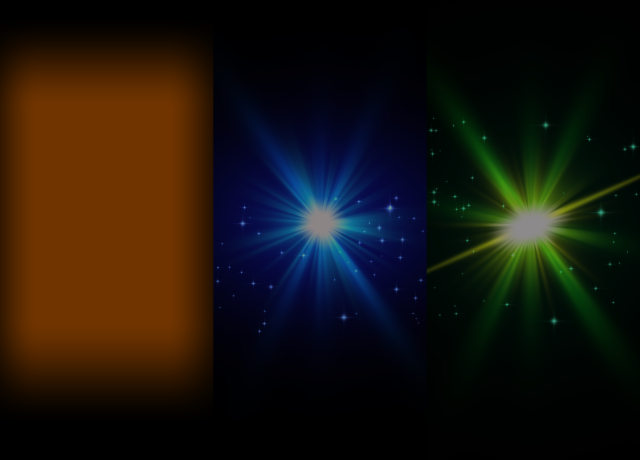
This background is drawn by a WebGL 1 fragment shader. Its source:

```glsl
precision highp float;
// Three dark panels: a soft amber box, a blue starburst and a green starburst with sparkles.
uniform vec2 u_resolution;

float hash(vec2 p) {
  vec3 q = fract(p.xyx * vec3(0.1031, 0.1030, 0.0973));
  q += dot(q, q.yzx + 33.33);
  return fract((q.x + q.y) * q.z);
}

// Smooth noise around the circle, wrapping after count cells
float angularNoise(float turn, float count, float seed) {
  float cell = floor(turn * count);
  float f = fract(turn * count);
  return mix(hash(vec2(mod(cell, count), seed)),
             hash(vec2(mod(cell + 1.0, count), seed)), f * f * (3.0 - 2.0 * f));
}

// Two-sided light beam through the origin
float beam(vec2 d, float degrees, float reach, float spread) {
  vec2 axis = vec2(cos(radians(degrees)), sin(radians(degrees)));
  float along = abs(dot(d, axis)) ;
  float across = dot(d, vec2(-axis.y, axis.x)) / (0.008 + spread * along);
  return exp(-across * across - along * along / (reach * reach));
}

float longBeams(vec2 d) {
  return beam(d, 123.5, 0.25, 0.07) + 0.55 * beam(d, 66.0, 0.24, 0.07)
       + 0.5 * beam(d, 90.0, 0.19, 0.07);
}

// Fine spokes of uneven brightness
float spokes(vec2 d, float seed) {
  float turn = atan(d.y, d.x) / 6.2831853 + 0.5;
  return 0.5 * angularNoise(turn, 24.0, seed) + 0.5 * angularNoise(turn, 90.0, seed + 5.0);
}

// Point of light with a four-way glint
float sparkle(vec2 d, float size) {
  vec2 a = abs(d) / size;
  return exp(-dot(a, a) * 6.0) + 0.6 * exp(-a.x * 9.0 - a.y * 1.3)
       + 0.6 * exp(-a.y * 9.0 - a.x * 1.3);
}

// Sparkles scattered over a band of the panel, sparse near its middle
float sparkles(vec2 p, float low, float high, float seed) {
  float light = 0.0;
  for (int i = 0; i < 46; i++) {
    vec2 id = vec2(float(i) + 1.0, seed);
    float side = hash(id) * 2.0 - 1.0;
    float x = 0.232 + 0.225 * sign(side) * sqrt(abs(side));
    float y = mix(low, high, hash(id + 17.3));
    float power = hash(id + 41.7);
    light += (0.3 + 0.6 * power) * sparkle(p - vec2(x, y), 0.004 + 0.005 * power * power);
  }
  return light;
}

vec3 amberPanel(vec2 p) {
  float box = smoothstep(-0.07, 0.085, p.x) * smoothstep(0.525, 0.36, p.x)
            * smoothstep(0.07, 0.31, p.y) * smoothstep(0.97, 0.76, p.y);
  return vec3(0.44, 0.205, 0.0) * box;
}

vec3 bluePanel(vec2 p) {
  vec2 d = p - vec2(0.234, 0.515);
  float r = length(d);
  float fine = spokes(d, 3.0);
  vec2 wide = d * vec2(0.8, 1.1);
  vec3 col = vec3(0.035, 0.04, 0.35) * exp(-20.0 * dot(wide, wide));
  // Beams, then the teal burst
  float beams = longBeams(d);
  col += vec3(0.0, 0.13, 0.27) * beams * (0.7 + 0.5 * fine);
  float reach = 0.055 + 0.075 * fine + 0.025 * min(beams, 1.0);
  float burst = exp(-r * r / (reach * reach));
  burst += 0.5 * beam(d, 172.0, 0.10, 0.12);
  col += vec3(0.02, 0.42, 0.27) * burst * (0.55 + 0.65 * fine);
  // Sparkles
  float stars = sparkles(p, 0.28, 0.57, 7.0);
  stars += sparkle(p - vec2(0.384, 0.547), 0.016) + sparkle(p - vec2(0.284, 0.31), 0.013)
         + sparkle(p - vec2(0.064, 0.514), 0.011);
  col += vec3(0.18, 0.28, 0.45) * stars;
  float core = smoothstep(0.065, 0.018, r * (1.2 - 0.4 * fine));
  return mix(min(col, 0.58), vec3(0.55, 0.52, 0.52), core);
}

vec3 greenPanel(vec2 p) {
  vec2 d = p - vec2(0.227, 0.511);
  float r = length(d);
  float fine = spokes(d, 11.0);
  vec3 col = vec3(0.0, 0.075, 0.045) * exp(-14.0 * r * r);
  // Beams, then the yellow inner burst
  float beams = longBeams(d) + 0.55 * beam(d, 168.0, 0.17, 0.10)
              + 0.3 * beam(d, 45.0, 0.12, 0.12);
  col += vec3(0.02, 0.37, 0.03) * beams * (0.75 + 0.4 * fine);
  float reach = 0.06 + 0.05 * fine + 0.04 * min(beams, 1.0);
  float burst = exp(-r * r / (reach * reach));
  col += vec3(0.42, 0.36, 0.0) * burst * (0.6 + 0.6 * fine);
  float streak = beam(d, 24.0, 0.27, -0.012) * (d.x > 0.0 ? 1.0 : 0.75);
  col += vec3(0.43, 0.42, 0.02) * streak;
  // Sparkles
  float stars = sparkles(p, 0.29, 0.75, 23.0);
  stars += sparkle(p - vec2(0.259, 0.728), 0.013) + sparkle(p - vec2(0.379, 0.538), 0.016)
         + sparkle(p - vec2(0.277, 0.302), 0.014) + sparkle(p - vec2(0.449, 0.681), 0.012);
  col += vec3(0.12, 0.38, 0.3) * stars;
  // Tilted oval core
  vec2 c = mat2(0.97, -0.24, 0.24, 0.97) * (p - vec2(0.225, 0.508));
  float core = smoothstep(0.075, 0.022, length(c * vec2(0.75, 1.3)) * (1.2 - 0.4 * fine));
  return mix(min(col, 0.55), vec3(0.55, 0.54, 0.54), core);
}

void main() {
  vec2 p = gl_FragCoord.xy / u_resolution * vec2(1.3913, 1.0);
  float panel = 1.3913 / 3.0;
  float soft = 0.7 / u_resolution.y;
  vec3 col = amberPanel(p);
  col = mix(col, bluePanel(p - vec2(panel, 0.0)), smoothstep(-soft, soft, p.x - panel));
  col = mix(col, greenPanel(p - vec2(2.0 * panel, 0.0)), smoothstep(-soft, soft, p.x - 2.0 * panel));
  gl_FragColor = vec4(col, 1.0);
}
```
